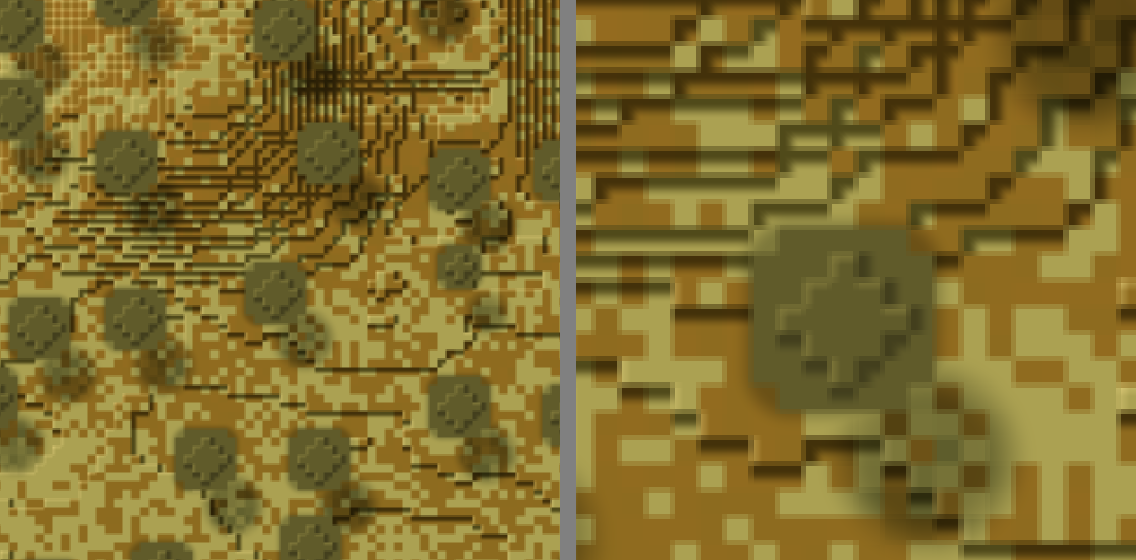
Left: the whole. Right: its middle third, enlarged.
Write a Shadertoy shader that draws this texture.

```glsl
const float CELLS = 64.0;

float hash(vec2 p) {
    vec3 q = fract(p.xyx * 0.1031);
    q += dot(q, q.yzx + 33.33);
    return fract((q.x + q.y) * q.z);
}

float noise(vec2 p) {
    vec2 i = floor(p), f = fract(p);
    f = f * f * (3.0 - 2.0 * f);
    return mix(mix(hash(i), hash(i + vec2(1, 0)), f.x),
               mix(hash(i + vec2(0, 1)), hash(i + vec2(1, 1)), f.x), f.y);
}

// Smooth fall from 1 at a to 0 at b
float fall(float a, float b, float x) { return 1.0 - smoothstep(a, b, x); }

// Terraced height: hill, sunken corner, right cliff, pit and rough noise
float ground(vec2 c) {
    vec2 p = c / CELLS;
    float h = 14.0 * fall(0.0, 1.0, length((p - vec2(0.36, 0.82)) * vec2(2.2, 2.4)));
    h -= 7.0 * fall(0.0, 0.4, p.x + 1.0 - p.y);
    h -= 9.0 * smoothstep(0.86, 1.02, p.x) * smoothstep(0.6, 0.8, p.y);
    h -= 4.0 * fall(0.83, 0.87, p.y) * smoothstep(0.76, 0.82, p.y)
             * smoothstep(0.51, 0.53, p.x) * fall(0.8, 0.92, p.x);
    float rough = mix(0.35, 1.7, smoothstep(0.35, 0.7, p.y));
    h += 4.0 * noise(c / 14.0 + 20.0) + rough * noise(c * vec2(0.25, 0.45) + 50.0);
    return floor(h);
}

// Two stacked leaf layers: clipped square with a stepped diamond on top
float crown(vec2 d, float r) {
    d = abs(d);
    float sum = d.x + d.y;
    float base = step(max(d.x, d.y), r + 0.1) * step(sum, 2.0 * r - 0.9);
    return base + step(sum, r - 0.9);
}

// x: shade below higher west or north neighbours, y: glow on lit rims
vec2 relief(float here, float west, float north, vec2 f) {
    vec2 rise = vec2(west, north) - here;
    vec2 t = vec2(f.x, 1.0 - f.y);
    vec2 shade = (1.0 - smoothstep(0.35, 0.75, t)) * clamp(rise, 0.0, 1.0);
    vec2 glow = (1.0 - smoothstep(0.12, 0.36, t)) * clamp(-rise, 0.0, 1.0);
    return vec2(max(shade.x, shade.y), glow.x + glow.y);
}

vec3 scene(vec2 q) {
    vec2 c = floor(q), f = fract(q);
    vec2 west = vec2(-1, 0), north = vec2(0, 1);
    float height = c.y / CELLS;

    // Patchwork of dry grass and soil
    float pick = 0.6 * hash(c + 7.0) + 0.4 * noise(c * 0.4 + 90.0);
    float grassy = mix(0.54, 0.37, smoothstep(0.3, 0.75, height))
                 + 0.3 * (noise(c / 9.0 + 33.0) - 0.5);
    vec3 soil = mix(vec3(0.55, 0.42, 0.12), vec3(0.6, 0.42, 0.12), height * hash(c + 41.0));
    vec3 col = pick < grassy ? vec3(0.67, 0.63, 0.32) : soil;

    // Terrace edges
    vec2 edge = relief(ground(c), ground(c + west), ground(c + north), f);
    col = mix(col, col * vec3(0.47, 0.46, 0.32), edge.x);
    col = mix(col, vec3(0.91, 0.83, 0.5), min(0.42 * edge.y, 0.85) * (1.0 - edge.x));

    // Trees: one per tile, with a ragged shadow to the lower right
    float shadow = 0.0, leaf = 0.0;
    vec2 leafEdge = vec2(0);
    vec2 shift = vec2(69, 73);
    vec2 home = floor((c + shift) / 16.0);
    for (int j = -1; j <= 1; j++)
    for (int i = -1; i <= 1; i++) {
        vec2 tile = home + vec2(i, j);
        if (hash(tile + 13.0) > 0.94) continue;
        vec2 jitter = vec2(hash(tile + 3.0), hash(tile + 57.0));
        vec2 centre = tile * 16.0 + 3.0 + floor(10.0 * jitter) - shift;
        float r = hash(tile + 29.0) < 0.13 ? 2.0 : 3.0;

        vec2 d = c - centre, s = q - centre - 0.5;
        float dim = fall(r - 1.0, r + 1.2, length(s - vec2(3.2, -5.3)));
        float rim = length(max(abs(s) - r + 1.0, 0.0));
        shadow = max(shadow, dim * mix(0.5, 1.0, hash(c + 71.0)));
        shadow = max(shadow, 0.55 * fall(1.2, 2.2, rim));

        float level = crown(d, r);
        if (level > 0.0) {
            leaf = 1.0;
            leafEdge = relief(level, max(crown(d + west, r), 1.0),
                              max(crown(d + north, r), 1.0), f);
        }
    }
    col = mix(col, col * vec3(0.52, 0.55, 0.5), shadow);
    vec3 leaves = vec3(0.375, 0.355, 0.165) * (1.0 - 0.3 * leafEdge.x);
    leaves += vec3(0.12, 0.11, 0.06) * min(leafEdge.y, 1.0);
    return mix(col, leaves, leaf);
}

void mainImage(out vec4 fragColor, in vec2 fragCoord) {
    vec2 q = fragCoord / iResolution.xy * CELLS;
    // Average four nearby samples for soft cell borders
    vec3 col = vec3(0);
    for (int k = 0; k < 4; k++)
        col += scene(q + 0.1 * (2.0 * vec2(k & 1, k >> 1) - 1.0));
    fragColor = vec4(col / 4.0, 1.0);
}
```
